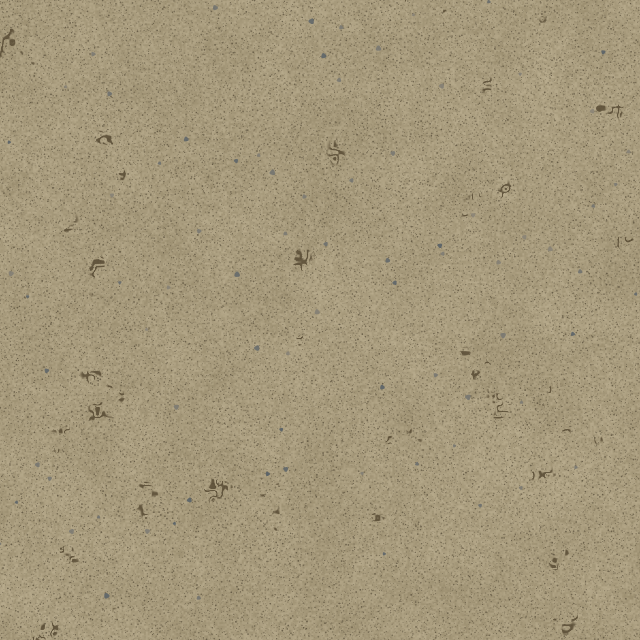
Write a WebGL 2 fragment shader that draws this texture.

```glsl
#version 300 es
precision highp float;
// Sandy stone: a softly mottled tan ground carrying fine dark grains,
// sparse slate pebbles and clusters of ragged pits.
// Grains and pebbles are cellular scatters; pits are broken noise contours.

uniform vec2 u_resolution;
out vec4 outColor;

// Colours
const vec3 SAND = vec3(0.664, 0.614, 0.494);
const vec3 GRAIN_DARK = vec3(0.36, 0.32, 0.24);
const vec3 PIT_DARK = vec3(0.34, 0.29, 0.20);
const vec3 SLATE = vec3(0.33, 0.37, 0.40);
const vec3 WARM_GREY = vec3(0.56, 0.53, 0.47);

// Densities in cells per canvas height, sizes in canvas heights
const float GRAIN_CELLS = 230.0;
const float GRAIN_SHARE = 0.72;
const vec2 GRAIN_RADIUS = vec2(0.0004, 0.0013);
const float PEBBLE_CELLS = 16.0;
const float PEBBLE_SHARE = 0.30;
const vec2 PEBBLE_RADIUS = vec2(0.0022, 0.0042);
const float CLUSTER_CELLS = 8.0;
const float CLUSTER_SHARE = 0.62;
const vec2 CLUSTER_RADIUS = vec2(0.018, 0.045);
const float PIT_FREQUENCY = 105.0;
const float DUST_FREQUENCY = 340.0;

// Tonal strengths
const float MOTTLE_AMOUNT = 0.030;
const float DUST_AMOUNT = 0.085;

vec3 hash3(vec2 p) {
    vec3 q = fract(vec3(p.xyx) * vec3(0.1031, 0.1030, 0.0973));
    q += dot(q, q.yxz + 33.33);
    return fract((q.xxy + q.yzz) * q.zyx);
}

float valueNoise(vec2 p) {
    vec2 i = floor(p), f = fract(p);
    f = f * f * (3.0 - 2.0 * f);
    float low = mix(hash3(i).x, hash3(i + vec2(1, 0)).x, f.x);
    float high = mix(hash3(i + vec2(0, 1)).x, hash3(i + vec2(1, 1)).x, f.x);
    return mix(low, high, f.y);
}

// Smoothed disc edge, one pixel wide
float disc(float dist, float radius, float pixel) {
    return clamp((radius - dist) / pixel + 0.5, 0.0, 1.0);
}

// Fine grains: strongest cover among neighbouring cells
float grains(vec2 uv, float pixel) {
    vec2 cell = floor(uv * GRAIN_CELLS);
    float cover = 0.0;
    for (int y = -1; y <= 1; y++)
    for (int x = -1; x <= 1; x++) {
        vec2 id = cell + vec2(x, y);
        vec3 place = hash3(id + 17.0), kind = hash3(id + 311.0);
        float dist = length(uv - (id + place.xy) / GRAIN_CELLS);
        float radius = mix(GRAIN_RADIUS.x, GRAIN_RADIUS.y, place.z * place.z);
        float strength = step(kind.x, GRAIN_SHARE) * mix(0.2, 0.85, kind.y);
        cover = max(cover, strength * disc(dist, radius, pixel));
    }
    return cover;
}

// Pebbles: colour in rgb, cover in a
vec4 pebbles(vec2 uv, float pixel) {
    vec2 cell = floor(uv * PEBBLE_CELLS);
    vec4 result = vec4(0.0);
    for (int y = -1; y <= 1; y++)
    for (int x = -1; x <= 1; x++) {
        vec2 id = cell + vec2(x, y);
        vec3 place = hash3(id + 53.0), kind = hash3(id + 127.0);
        vec2 offset = uv - (id + place.xy) / PEBBLE_CELLS;
        float wobble = 1.0 + 0.12 * sin(3.0 * atan(offset.y, offset.x) + 6.3 * kind.z);
        float radius = mix(PEBBLE_RADIUS.x, PEBBLE_RADIUS.y, place.z) * wobble;
        float cover = step(kind.x, PEBBLE_SHARE) * disc(length(offset), radius, pixel);
        if (cover > result.a) result = vec4(mix(SLATE, WARM_GREY, kind.y), cover);
    }
    return result;
}

// Pits: noise contours and crumbs kept only inside scattered clusters
float pits(vec2 uv, float pixel) {
    vec2 cell = floor(uv * CLUSTER_CELLS);
    float inside = 0.0;
    for (int y = -1; y <= 1; y++)
    for (int x = -1; x <= 1; x++) {
        vec2 id = cell + vec2(x, y);
        vec3 place = hash3(id + 71.0), kind = hash3(id + 203.0);
        vec2 stretch = mix(vec2(0.75, 1.4), vec2(1.3, 0.8), kind.y);
        float dist = length((uv - (id + place.xy) / CLUSTER_CELLS) * stretch);
        float radius = mix(CLUSTER_RADIUS.x, CLUSTER_RADIUS.y, place.z);
        inside = max(inside, step(kind.x, CLUSTER_SHARE) * (1.0 - dist / radius));
    }
    float soft = pixel * PIT_FREQUENCY * 0.6;
    float shape = valueNoise(uv * PIT_FREQUENCY + 9.0);
    float contour = 1.0 - smoothstep(0.04, 0.04 + soft, abs(shape - 0.5));
    float crumb = smoothstep(0.80, 0.80 + soft, shape);
    float broken = valueNoise(uv * PIT_FREQUENCY * 0.55 + 40.0);
    float keep = smoothstep(0.0, 0.12, broken - 0.88 + 0.45 * inside);
    return max(contour, crumb) * keep * step(0.001, inside);
}

// Broad mottling from layered sines and two scales of soft noise
float mottle(vec2 uv) {
    float waves = sin(uv.x * 19.0 + 2.0 * sin(uv.y * 13.0)) * sin(uv.y * 23.0 + 2.0 * sin(uv.x * 11.0));
    return 0.2 * waves + valueNoise(uv * 14.0) + 0.7 * valueNoise(uv * 43.0 + 5.0) - 0.85;
}

void main() {
    vec2 uv = gl_FragCoord.xy / u_resolution.y;
    float pixel = 1.0 / u_resolution.y;
    float dust = valueNoise(uv * DUST_FREQUENCY) - 0.5;
    vec3 color = SAND + MOTTLE_AMOUNT * mottle(uv) + DUST_AMOUNT * dust;
    color = mix(color, GRAIN_DARK, grains(uv, pixel));
    vec4 pebble = pebbles(uv, pixel);
    color = mix(color, pebble.rgb, 0.9 * pebble.a);
    color = mix(color, PIT_DARK, 0.85 * pits(uv, pixel));
    outColor = vec4(color, 1.0);
}
```
